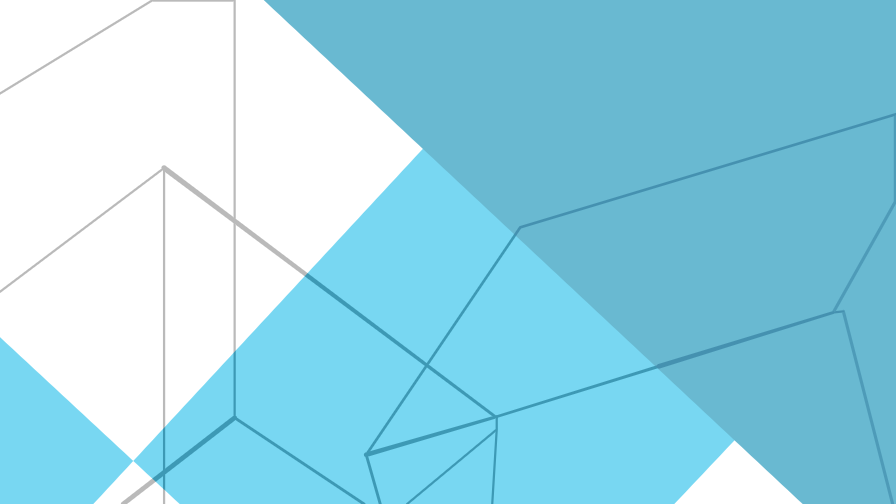
Give the GLSL for this background, as a Shadertoy shader.

```glsl
// Flat geometric background: a teal field and light blue diamonds on white,
// cut by slanted half planes, with a thin wireframe drawn on top.
// The canvas is 16 x 9 units; each fill tints the wireframe with its own ink.

#define CANVAS_HEIGHT 9.0
#define PAPER      vec3(1.00, 1.00, 1.00)
#define SKY        vec3(0.47, 0.845, 0.95)
#define TEAL       vec3(0.41, 0.725, 0.82)
#define PAPER_INK  vec3(0.73, 0.73, 0.73)
#define SKY_INK    vec3(0.24, 0.60, 0.71)
#define TEAL_INK   vec3(0.27, 0.57, 0.69)
#define THIN  0.020
#define BOLD  0.042
#define FAINT 0.75

float pixelSize;

// Antialiased coverage of the region where the distance is positive
float fill(float dist) {
    return clamp(dist / pixelSize + 0.5, 0.0, 1.0);
}

// Signed distance to the line a-b, positive on its left
float leftOf(vec2 p, vec2 a, vec2 b) {
    vec2 dir = normalize(b - a);
    return dir.x * (p.y - a.y) - dir.y * (p.x - a.x);
}

// Coverage of a segment whose half width runs from startWidth to endWidth
float stroke(vec2 p, vec2 a, vec2 b, float startWidth, float endWidth) {
    vec2 ab = b - a;
    float t = clamp(dot(p - a, ab) / dot(ab, ab), 0.0, 1.0);
    float dist = length(p - a - t * ab);
    float halfWidth = mix(startWidth, endWidth, t);
    return fill(halfWidth - dist) - fill(-halfWidth - dist);
}

float thinLine(vec2 p, vec2 a, vec2 b) {
    return stroke(p, a, b, THIN, THIN);
}

// Folded panels on the left
float leftFrame(vec2 p) {
    vec2 peak = vec2(2.93, 6.0), foot = vec2(4.19, 1.54);
    float ink = thinLine(p, vec2(0.0, 7.33), vec2(2.73, 9.0));
    ink = max(ink, thinLine(p, vec2(2.73, 8.99), vec2(4.19, 8.99)));
    ink = max(ink, thinLine(p, vec2(4.19, 9.0), foot));
    ink = max(ink, thinLine(p, vec2(0.0, 3.79), peak));
    ink = max(ink, thinLine(p, peak, vec2(2.93, 0.0)));
    ink = max(ink, stroke(p, peak, vec2(8.87, 1.54), 0.048, 0.026));
    ink = max(ink, stroke(p, foot, vec2(2.2, 0.0), BOLD, BOLD));
    return max(ink, stroke(p, foot, vec2(6.5, 0.0), 0.026, 0.026));
}

// Open box on the right
float rightFrame(vec2 p) {
    vec2 top = vec2(9.29, 4.94), corner = vec2(6.54, 0.88);
    vec2 joint = vec2(8.87, 1.56), knee = vec2(8.87, 1.33);
    vec2 middle = vec2(11.77, 2.46), bend = vec2(14.88, 3.42);
    vec2 tip = vec2(15.06, 3.44);
    float ink = stroke(p, top, corner, 0.024, 0.024);
    ink = max(ink, stroke(p, top, vec2(16.0, 6.96), 0.024, 0.024));
    ink = max(ink, stroke(p, corner, joint, BOLD, 0.028));
    ink = max(ink, stroke(p, joint, middle, 0.024, 0.028));
    ink = max(ink, stroke(p, middle, bend, BOLD, 0.026));
    ink = max(ink, thinLine(p, bend, tip));
    ink = max(ink, thinLine(p, joint, knee));
    ink = max(ink, thinLine(p, knee, vec2(8.79, 0.0)));
    ink = max(ink, thinLine(p, knee, vec2(7.27, 0.0)));
    ink = max(ink, stroke(p, corner, vec2(6.79, 0.0), 0.026, 0.026));
    // Paler edges at the far right
    float pale = thinLine(p, vec2(15.98, 6.96), vec2(15.98, 5.42));
    pale = max(pale, stroke(p, vec2(16.0, 5.42), bend, 0.028, 0.028));
    pale = max(pale, stroke(p, tip, vec2(15.94, 0.0), 0.028, 0.028));
    return max(ink, FAINT * pale);
}

void mainImage(out vec4 fragColor, in vec2 fragCoord) {
    pixelSize = CANVAS_HEIGHT / iResolution.y;
    vec2 p = fragCoord * pixelSize;

    // Half planes; the two crossing edges form a checker of blue and white
    float teal = fill(leftOf(p, vec2(4.708, 9.0), vec2(14.333, 0.0)));
    float rightSide = fill(-leftOf(p, vec2(1.667, 0.0), vec2(7.542, 6.333)));
    float upperSide = fill(leftOf(p, vec2(0.0, 2.979), vec2(3.208, 0.0)));
    float beforeCorner = fill(leftOf(p, vec2(12.042, 0.0), vec2(13.125, 1.146)));
    float sky = mix(1.0 - upperSide, upperSide, rightSide) * beforeCorner;

    // Fills and the matching ink
    vec3 base = mix(mix(PAPER, SKY, sky), TEAL, teal);
    vec3 inkColor = mix(mix(PAPER_INK, SKY_INK, sky), TEAL_INK, teal);

    float ink = max(leftFrame(p), rightFrame(p));
    fragColor = vec4(mix(base, inkColor, ink), 1.0);
}
```
